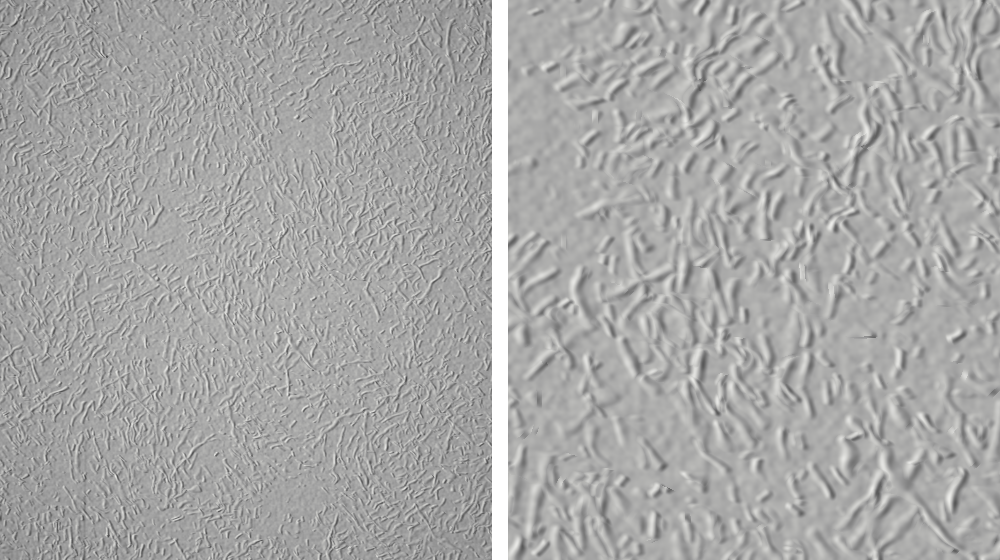
Left: the whole. Right: its middle third, enlarged.
A Shadertoy shader for this texture:

```glsl
// Grey embossed plaster wallpaper: overlapping brush dabs of short, broken
// parallel ridges, scattered long ridges and specks form a height field,
// which is lit by a raking light and dimmed softly towards the corners.

#define DAB_CELL 0.095
#define RIDGE_GAP 0.0125
#define RIDGE_WIDTH 0.0044
#define RIDGE_SHARE 0.62
#define LONG_CELL 0.12
#define SPECK_CELL 0.0110
#define LIGHT_DIR vec2(-0.95, 0.31)
#define RELIEF 0.25
#define BUMPS 0.30
#define GRAIN 0.045
#define WALL_GREY 0.676
#define VIGNETTE 0.20

// Three random values per lattice point, without sine
vec3 hash3(vec2 p) {
    vec3 q = fract(p.xyx * vec3(0.1031, 0.1030, 0.0973));
    q += dot(q, q.yxz + 33.33);
    return fract((q.xxy + q.yzz) * q.zyx);
}

float noise(vec2 p) {
    vec2 i = floor(p), f = fract(p);
    f = f * f * (3.0 - 2.0 * f);
    float low = mix(hash3(i).x, hash3(i + vec2(1, 0)).x, f.x);
    float high = mix(hash3(i + vec2(0, 1)).x, hash3(i + vec2(1, 1)).x, f.x);
    return mix(low, high, f.y);
}

vec2 rotate(vec2 p, float angle) {
    float c = cos(angle), s = sin(angle);
    return vec2(c * p.x + s * p.y, c * p.y - s * p.x);
}

// Random direction that favours the upright and steep diagonals
float steepAngle(float random) {
    return 1.5708 + (random - 0.5) * 2.3;
}

// Rounded ridge along x, centred on the origin
float ridge(vec2 p, float halfLength, float width) {
    p.x = max(abs(p.x) - halfLength, 0.0);
    return 1.0 - smoothstep(0.0, width, length(p));
}

// One brush dab: rows of parallel ridges, slightly bent, inside a disc
float dab(vec2 p, vec2 id) {
    vec3 r = hash3(id + 71.0);
    float cellLength = mix(0.018, 0.070, r.y * r.y);
    float radius = DAB_CELL * mix(0.55, 0.95, r.z);
    p = rotate(p, steepAngle(r.x));
    p.y += (r.z - 0.5) * 9.0 * p.x * p.x;
    float row = floor(p.y / RIDGE_GAP), h = 0.0;
    for (float k = -1.0; k <= 1.0; k++) {
        float y = row + k;
        float shift = hash3(vec2(y, id.x * 17.0 + id.y * 5.0) + 150.0).x;
        float column = floor(p.x / cellLength + shift);
        vec3 s = hash3(vec2(column, y) + id * 13.7 + 240.0);
        vec2 centre = vec2((column + 0.5 - shift) * cellLength,
                           (y + 0.25 + 0.5 * s.y) * RIDGE_GAP);
        vec2 q = p - centre;
        q.y += (s.z - 0.5) * 0.4 * q.x;
        float present = step(s.x, RIDGE_SHARE) * step(length(centre), radius);
        float halfLength = cellLength * mix(0.10, 0.42, s.z);
        h = max(h, present * mix(0.6, 1.0, s.y)
                 * ridge(q, halfLength, RIDGE_WIDTH * mix(0.75, 1.15, s.z)));
    }
    return h;
}

// Long, lone, curved ridge
float longRidge(vec2 p, vec2 id) {
    vec3 r = hash3(id + 313.0);
    p = rotate(p, steepAngle(r.x));
    p.y += (r.y - 0.5) * 8.0 * p.x * p.x;
    return step(r.z, 0.75) * ridge(p, mix(0.02, 0.06, r.y), RIDGE_WIDTH * 1.1);
}

// Small oblong speck
float speck(vec2 p, vec2 id, float density) {
    vec3 r = hash3(id + 517.0);
    p = rotate(p, steepAngle(r.x));
    return step(r.z, density) * mix(0.4, 0.9, r.y)
         * ridge(p, 0.004 * r.y, RIDGE_WIDTH * mix(0.65, 0.95, r.x));
}

float height(vec2 p) {
    float density = 0.15 + 0.6 * smoothstep(0.25, 0.75, noise(p * 14.0));
    float broken = mix(0.35, 1.25, noise(p * 120.0));
    float bumps = BUMPS * noise(p * 210.0);
    // Wobble the outlines
    p += 0.008 * (vec2(noise(p * 75.0), noise(p * 75.0 + 40.0)) - 0.5);
    float h = 0.0;
    for (float j = -1.0; j <= 1.0; j++)
    for (float i = -1.0; i <= 1.0; i++) {
        vec2 id = floor(p / DAB_CELL) + vec2(i, j);
        h = max(h, dab(p - (id + hash3(id + 19.0).xy) * DAB_CELL, id));
        id = floor(p / LONG_CELL) + vec2(i, j);
        h = max(h, longRidge(p - (id + hash3(id + 29.0).xy) * LONG_CELL, id));
        id = floor(p / SPECK_CELL) + vec2(i, j);
        h = max(h, speck(p - (id + hash3(id + 39.0).xy) * SPECK_CELL, id, density));
    }
    return h * broken + bumps;
}

void mainImage(out vec4 fragColor, in vec2 fragCoord) {
    vec2 p = fragCoord / iResolution.y;
    vec2 fromCentre = fragCoord / iResolution.xy - 0.5;

    // Raking light: slopes facing it brighten, the others fall dark
    vec2 e = 0.0017 * LIGHT_DIR;
    float slope = height(p - e) - height(p + e);
    float grey = WALL_GREY - VIGNETTE * dot(fromCentre, fromCentre);
    grey += RELIEF * slope * (slope < 0.0 ? 1.12 : 0.85);

    // Paper grain
    grey += GRAIN * (noise(p * 330.0) + noise(p * 190.0) - 1.0);

    // Faint sheet seam, fading out at mid height
    float seam = 1.0 - smoothstep(0.0, 0.004, abs(p.x - 0.150 - 0.016 * p.y));
    grey -= 0.07 * seam * smoothstep(0.15, 0.4, abs(p.y - 0.5));

    // Highlights turn very slightly warm
    vec3 tint = vec3(1.0, 1.0, 1.0 - 0.012 * smoothstep(0.6, 0.75, grey));
    fragColor = vec4(clamp(grey * tint, 0.0, 1.0), 1.0);
}
```
